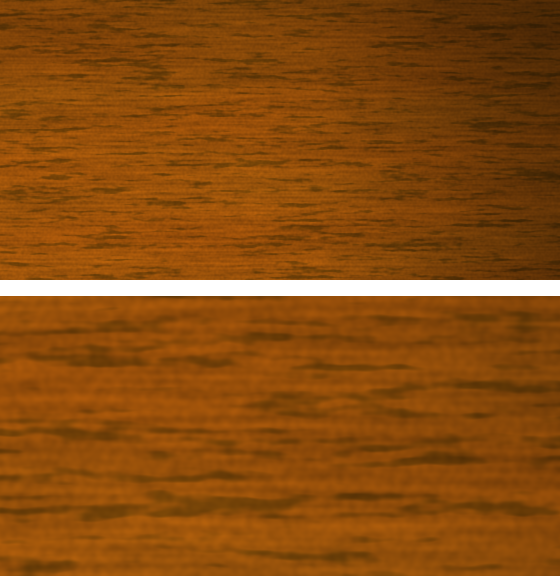
Top, the full canvas; bottom, a detail of the centre.
A Shadertoy shader for this texture:

```glsl
// Warm brown wood veneer with fine horizontal grain, shaded toward the right and top.

const vec3 WOOD_COLOR   = vec3(0.612, 0.322, 0.040);
const vec3 STREAK_TINT  = vec3(0.64, 0.72, 0.62);   // multiplies the wood: darker, more olive
const vec3 WARM_SHIFT   = vec3(0.02, -0.04, -0.12); // slow drift between amber and red brown

// Noise frequencies, in cells per canvas height (along, across the grain)
const vec2 BAND_FREQ    = vec2(1.1, 17.0);
const vec2 LONG_FREQ    = vec2(2.7, 41.0);
const vec2 STREAK_FREQ  = vec2(5.9, 67.0);
const vec2 PORE_FREQ    = vec2(14.0, 93.0);
const vec2 RAGGED_FREQ  = vec2(37.0, 109.0);
const vec2 FIBRE_FREQ   = vec2(4.3, 101.0);
const float SPECKLE_FREQ = 97.0;

// Share of each layer in the streak pattern: long, streak, pore, ragged
const vec4 STREAK_MIX   = vec4(0.50, 0.62, 0.42, 0.30);
const float STREAK_DEPTH  = 0.76;
const float STREAK_START  = 0.00;
const float STREAK_FULL   = 0.44;
const float CLUSTERING    = 0.16;

const float BAND_DEPTH    = 0.11;
const float FIBRE_DEPTH   = 0.17;
const float PORE_RELIEF   = 0.08;
const float SPECKLE_DEPTH = 0.12;
const float RIGHT_SHADE   = 0.42;
const float TOP_SHADE     = 0.20;
const float WAVINESS      = 0.004;

// Unit gradient from an integer lattice hash
vec2 latticeGradient(vec2 cell) {
    uvec2 q = uvec2(ivec2(cell)) * uvec2(1597u, 3812u) + uvec2(7919u, 6151u);
    uint h = (q.x ^ (q.y * 40503u)) * 26699u;
    h ^= h >> 15;
    h *= 73939u;
    h ^= h >> 13;
    h *= 51749u;
    h ^= h >> 16;
    float angle = float(h & 65535u) / 65536.0 * 6.28319;
    return vec2(cos(angle), sin(angle));
}

float gradientNoise(vec2 p) {
    vec2 i = floor(p), f = p - i;
    vec2 w = f * f * f * (f * (f * 6.0 - 15.0) + 10.0);
    vec2 e = vec2(0.0, 1.0);
    float a = dot(latticeGradient(i), f);
    float b = dot(latticeGradient(i + e.yx), f - e.yx);
    float c = dot(latticeGradient(i + e.xy), f - e.xy);
    float d = dot(latticeGradient(i + e.yy), f - e.yy);
    return mix(mix(a, b, w.x), mix(c, d, w.x), w.y);
}

// Broad light falloff: bright lower left, dim right edge and top
float lighting(vec2 uv) {
    float right = smoothstep(0.40, 1.10, uv.x + 0.06 * (uv.y - 0.5));
    float top = smoothstep(0.40, 1.05, uv.y);
    return (1.0 - RIGHT_SHADE * right) * (1.0 - TOP_SHADE * top);
}

// Film-like speckle, turned off the grain axis to hide its lattice
float speckleNoise(vec2 p) {
    vec2 turned = mat2(0.83, 0.56, -0.56, 0.83) * p * SPECKLE_FREQ;
    return 0.75 * gradientNoise(turned + 3.1) + 0.5 * gradientNoise(turned.yx * 0.57 + 91.7);
}

void mainImage(out vec4 fragColor, in vec2 fragCoord) {
    vec2 uv = fragCoord / iResolution.xy;
    vec2 p = fragCoord / iResolution.y;

    // Grain coordinates, very gently bent along the board
    vec2 g = p;
    g.y += WAVINESS * gradientNoise(p * vec2(1.6, 4.0) + 31.0);

    // Soft bands, thin fibres and fine speckle
    float band = gradientNoise(g * BAND_FREQ + 11.3);
    float fibre = gradientNoise(g * FIBRE_FREQ + 57.7);
    float speckle = speckleNoise(p);

    // Dark streaks: long lines broken up by ever shorter, thinner layers
    vec4 layers = vec4(gradientNoise(g * LONG_FREQ + 19.4),
                       gradientNoise(g * STREAK_FREQ + 47.2),
                       gradientNoise(g * PORE_FREQ + 67.6),
                       gradientNoise(g * RAGGED_FREQ + 29.8));
    float streak = dot(layers, STREAK_MIX) - CLUSTERING * band;
    float dark = STREAK_DEPTH * smoothstep(STREAK_START, STREAK_FULL, streak);

    // Colour
    float tone = 1.0 + BAND_DEPTH * band + FIBRE_DEPTH * fibre
               - PORE_RELIEF * layers.z + SPECKLE_DEPTH * speckle;
    float drift = gradientNoise(g * vec2(1.3, 6.0) + 71.5);
    vec3 color = WOOD_COLOR * (1.0 + WARM_SHIFT * drift);
    color *= mix(vec3(1.0), STREAK_TINT, dark) * tone * lighting(uv);

    fragColor = vec4(clamp(color, 0.0, 1.0), 1.0);
}
```
